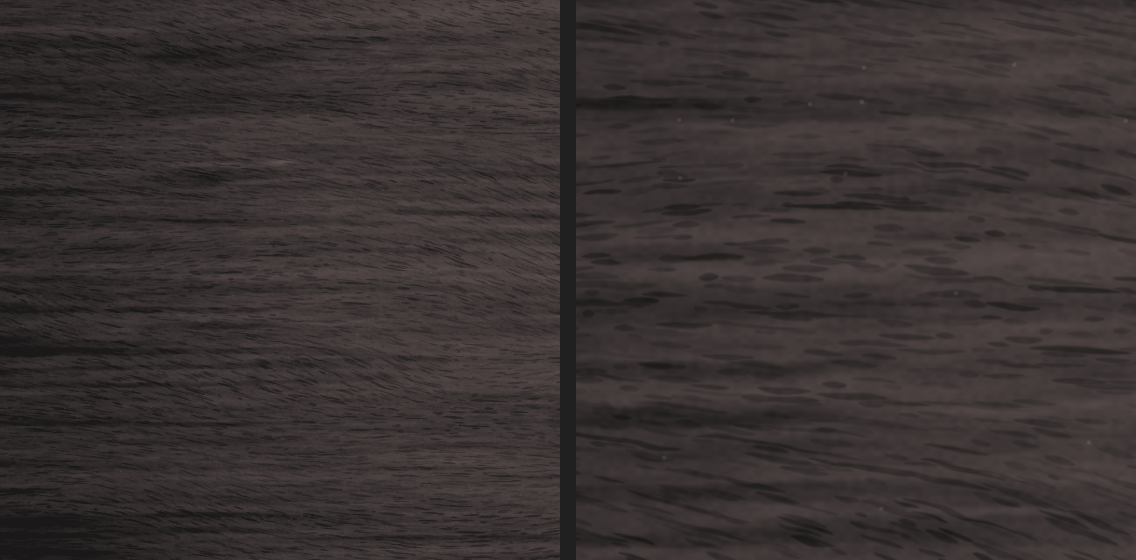
Left, the full canvas; right, a detail of the centre.
This texture is drawn by a three.js fragment shader. Its source:

```glsl
// Dark brown-black wood veneer with horizontal grain and short slanted pores.
varying vec2 vUv;

float hash(vec2 p) {
  vec3 q = fract(vec3(p.xyx) * 0.1031);
  q += dot(q, q.yzx + 33.33);
  return fract((q.x + q.y) * q.z);
}

float noise(vec2 p) {
  vec2 cell = floor(p);
  vec2 f = fract(p);
  f = f * f * (3.0 - 2.0 * f);
  float low = mix(hash(cell), hash(cell + vec2(1.0, 0.0)), f.x);
  float high = mix(hash(cell + vec2(0.0, 1.0)), hash(cell + 1.0), f.x);
  return mix(low, high, f.y);
}

// Noise centred on zero, stretched along the grain
float grain(vec2 p, float across, float along, float seed) {
  return noise(p * vec2(along, across) + seed) - 0.5;
}

// Tapered dark slits, one per jittered cell, leaning together by region
float pores(vec2 p, vec2 grid, float seed) {
  float dark = 0.0;
  vec2 home = floor(p * grid);
  for (int j = -1; j <= 1; j++) {
    for (int i = -1; i <= 1; i++) {
      vec2 cell = home + vec2(float(i), float(j));
      vec2 key = cell + seed;
      vec2 jitter = vec2(hash(key), hash(key + 17.3));
      vec2 centre = (cell + jitter) / grid;
      vec2 d = p - centre;
      float slope = mix(-0.42, 0.2, noise(centre * vec2(3.0, 9.0) + 5.0));
      float halfLength = mix(0.12, 0.48, hash(key + 41.7)) / grid.x;
      float taper = 1.0 - pow(min(abs(d.x) / halfLength, 1.0), 2.0);
      float halfWidth = mix(0.0008, 0.002, hash(key + 63.1)) * taper;
      float edge = abs(d.y - slope * d.x) - halfWidth;
      float slit = (1.0 - smoothstep(-0.0008, 0.0012, edge)) * smoothstep(0.0, 0.3, taper);
      dark = max(dark, slit * mix(0.2, 1.0, hash(key + 88.9)));
    }
  }
  return dark;
}

// Soft pale patch drawn out along the grain
float streak(vec2 p, vec2 centre, vec2 size) {
  vec2 d = (p - centre) / size;
  return exp(-dot(d, d));
}

void main() {
  vec2 uv = vUv;

  // Gentle waviness of the grain
  vec2 p = uv;
  p.y += 0.022 * grain(uv, 3.5, 1.6, 3.0) + 0.008 * grain(uv, 15.0, 5.0, 9.0);
  vec2 rough = p + vec2(0.0, 0.0025 * grain(uv, 120.0, 55.0, 21.0));

  // Light falling from the right, dimmer at top and bottom
  float tone = 0.246 + 0.1 * (smoothstep(-0.2, 0.8, uv.x) - 0.66);
  tone -= 0.09 * (uv.y - 0.56) * (uv.y - 0.56);

  // Growth bands from broad to fine
  tone += 0.05 * grain(p, 13.0, 0.9, 31.0);
  tone += 0.07 * grain(p, 42.0, 2.2, 47.0);
  tone += 0.06 * grain(rough, 105.0, 5.0, 59.0);
  tone += 0.05 * grain(rough, 230.0, 22.0, 73.0);

  // Long dark grain lines, broken along their length
  float lines = smoothstep(0.14, 0.4, grain(rough, 72.0, 2.6, 83.0));
  lines *= 0.45 + 0.55 * noise(rough * vec2(26.0, 190.0));
  tone -= 0.085 * lines;

  // Pores in three sizes, denser in some bands
  float slits = pores(rough, vec2(12.0, 62.0), 11.0);
  slits = max(slits, pores(rough, vec2(19.0, 88.0), 139.0));
  slits = max(slits, 0.8 * pores(rough, vec2(31.0, 112.0), 271.0));
  tone -= 0.105 * slits * (0.5 + 0.6 * noise(p * vec2(2.5, 24.0) + 97.0));

  // Pale streaks
  float pale = streak(p, vec2(0.5, 0.711), vec2(0.035, 0.006));
  pale += 0.5 * streak(p, vec2(0.45, 0.672), vec2(0.07, 0.005));
  pale += 0.4 * streak(p, vec2(0.35, 0.709), vec2(0.16, 0.009));
  pale += 0.5 * streak(p, vec2(0.3, 0.522 + 0.02 * (uv.x - 0.3)), vec2(0.28, 0.006));
  tone += 0.1 * pale * (0.55 + 0.8 * noise(rough * vec2(30.0, 240.0)));

  // Fibre tooth and sparse dust specks
  tone += 0.03 * grain(uv, 330.0, 240.0, 107.0);
  vec2 dustCell = floor(uv * 90.0);
  vec2 dustCentre = 0.25 + 0.5 * vec2(hash(dustCell + 7.0), hash(dustCell + 29.0));
  float speck = 1.0 - smoothstep(0.05, 0.17, length(fract(uv * 90.0) - dustCentre));
  tone += 0.08 * speck * step(0.985, hash(dustCell + 51.0));

  tone = clamp(tone, 0.1, 0.42);
  gl_FragColor = vec4(tone, vec2(tone * 0.82 + 0.012), 1.0);
}
```
